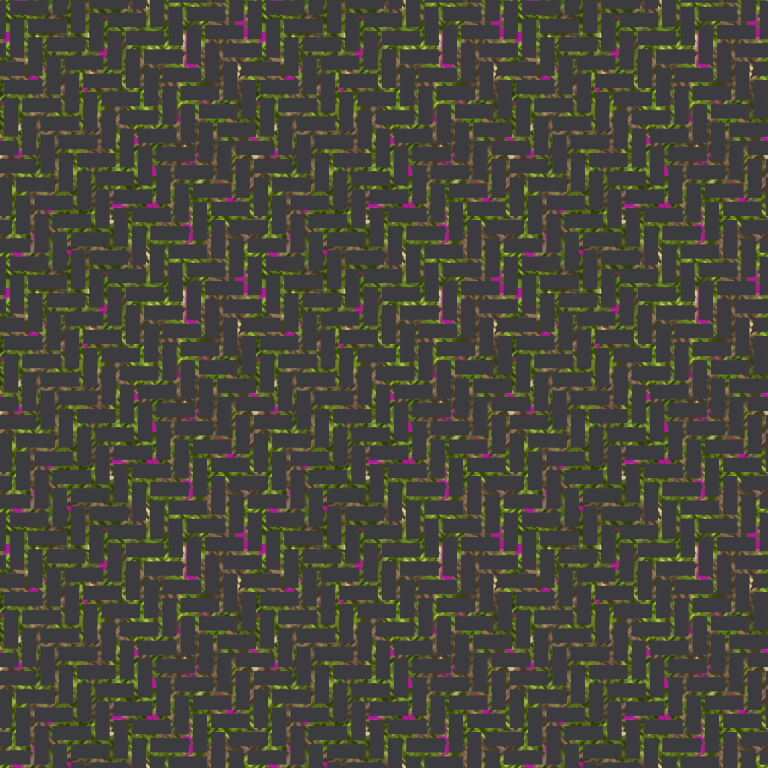
This pattern is drawn by a WebGL 2 fragment shader. Its source:

```glsl
#version 300 es
precision highp float;

uniform vec2 u_resolution;
out vec4 outColor;

// Layout, in canvas units
const float TILES = 3.0;                  // weathering repeats per side
const float BRICK_W = 1.0 / 42.0;         // brick pitch across
const float BRICK_L = 1.0 / 18.0;         // brick pitch along
const float JOINT = 0.0051;               // gap between bricks
const float RAGGED = 0.0006;              // moss creeping over the edges
const vec2 ORIGIN = vec2(0.0104, 0.0220); // corner of one upright brick

// Colours
const vec3 SLATE = vec3(0.234, 0.236, 0.250);
const vec3 MOSS_DARK = vec3(0.19, 0.25, 0.05);
const vec3 MOSS = vec3(0.39, 0.48, 0.11);
const vec3 MOSS_LIGHT = vec3(0.62, 0.75, 0.28);
const vec3 EARTH = vec3(0.27, 0.22, 0.15);
const vec3 STRAW = vec3(0.58, 0.43, 0.37);
const vec3 PETAL = vec3(0.72, 0.08, 0.62);
const vec3 PALE = vec3(0.88, 0.77, 0.57);

float hash(vec2 cell, float seed) {
  uvec3 k = uvec3(cell, seed) * uvec3(1597u, 51749u, 7919u);
  uint h = k.x ^ (k.y + 374761u) ^ (k.z * 2693u);
  h = (h ^ (h >> 15)) * 739391u;
  h = (h ^ (h >> 13)) * 974711u;
  h ^= h >> 16;
  return float(h & 65535u) / 65535.0;
}

// Value noise that wraps after a whole number of cells
float noise(vec2 p, vec2 period, float seed) {
  vec2 i = floor(p);
  vec2 f = fract(p);
  f = f * f * (3.0 - 2.0 * f);
  vec2 a = mod(i, period);
  vec2 b = mod(i + 1.0, period);
  return mix(mix(hash(a, seed), hash(vec2(b.x, a.y), seed), f.x),
             mix(hash(vec2(a.x, b.y), seed), hash(b, seed), f.x), f.y);
}

float patches(vec2 t, float cells, float seed) {
  return noise(t * cells, vec2(cells), seed);
}

float boxDistance(vec2 p, vec2 halfSize) {
  vec2 q = abs(p) - halfSize;
  return length(max(q, 0.0)) + min(max(q.x, q.y), 0.0);
}

// Distance to the nearest brick of the herringbone, negative inside it
float brickDistance(vec2 p) {
  vec2 along = vec2(BRICK_W);
  vec2 across = vec2(BRICK_L, -BRICK_L);
  vec2 upright = vec2(BRICK_W, BRICK_L) * 0.5;
  vec2 flatCentre = vec2(BRICK_W, 0.0) + upright.yx;
  vec2 base = floor(vec2((p.x + p.y) / (2.0 * BRICK_W),
                         (p.x - p.y) / (2.0 * BRICK_L)));
  float d = 1.0;
  for (int i = -2; i <= 2; i++) {
    for (int j = -1; j <= 1; j++) {
      vec2 n = base + vec2(i, j);
      vec2 q = p - n.x * along - n.y * across;
      d = min(d, boxDistance(q - upright, upright - JOINT * 0.5));
      d = min(d, boxDistance(q - flatCentre, upright.yx - JOINT * 0.5));
    }
  }
  return d;
}

// Fine strokes leaning along either diagonal
float blades(vec2 t) {
  vec2 diagonal = vec2(t.x + t.y, t.x - t.y);
  vec2 freq = vec2(30.0, 72.0);
  float rising = noise(diagonal * freq, freq, 1.0);
  float falling = noise(diagonal * freq.yx, freq.yx, 2.0);
  return mix(rising, falling, smoothstep(0.4, 0.6, patches(t, 24.0, 3.0)));
}

vec3 jointColor(vec2 t) {
  float blade = blades(t);
  vec3 moss = mix(MOSS_DARK, MOSS, smoothstep(0.15, 0.6, blade));
  moss = mix(moss, MOSS_LIGHT, smoothstep(0.62, 0.95, blade));
  moss *= 0.82 + 0.36 * patches(t, 5.0, 4.0);

  // Dry stretches
  vec3 dry = mix(EARTH, STRAW, smoothstep(0.2, 0.9, blade));
  float dryness = 0.6 * patches(t, 13.0, 5.0) + 0.4 * patches(t, 48.0, 6.0);
  vec3 color = mix(moss, dry, 0.9 * smoothstep(0.46, 0.62, dryness));

  // Scattered blossom and bleached clumps
  float petals = smoothstep(0.76, 0.88, patches(t, 15.0, 7.0))
               * smoothstep(0.25, 0.55, patches(t, 60.0, 8.0));
  float bleached = smoothstep(0.85, 0.94, patches(t, 14.0, 9.0))
                 * smoothstep(0.25, 0.6, blade);
  color = mix(color, PETAL, petals);
  return mix(color, PALE, bleached);
}

void main() {
  vec2 uv = gl_FragCoord.xy / u_resolution;
  vec2 p = vec2(uv.x, 1.0 - uv.y);
  vec2 t = fract(p * TILES);
  float pixel = 1.0 / min(u_resolution.x, u_resolution.y);

  float d = brickDistance(p - ORIGIN);
  d += RAGGED * (patches(t, 70.0, 10.0) - 0.5);
  float gap = smoothstep(-0.6 * pixel, 0.6 * pixel, d);
  outColor = vec4(mix(SLATE, jointColor(t), gap), 1.0);
}
```
